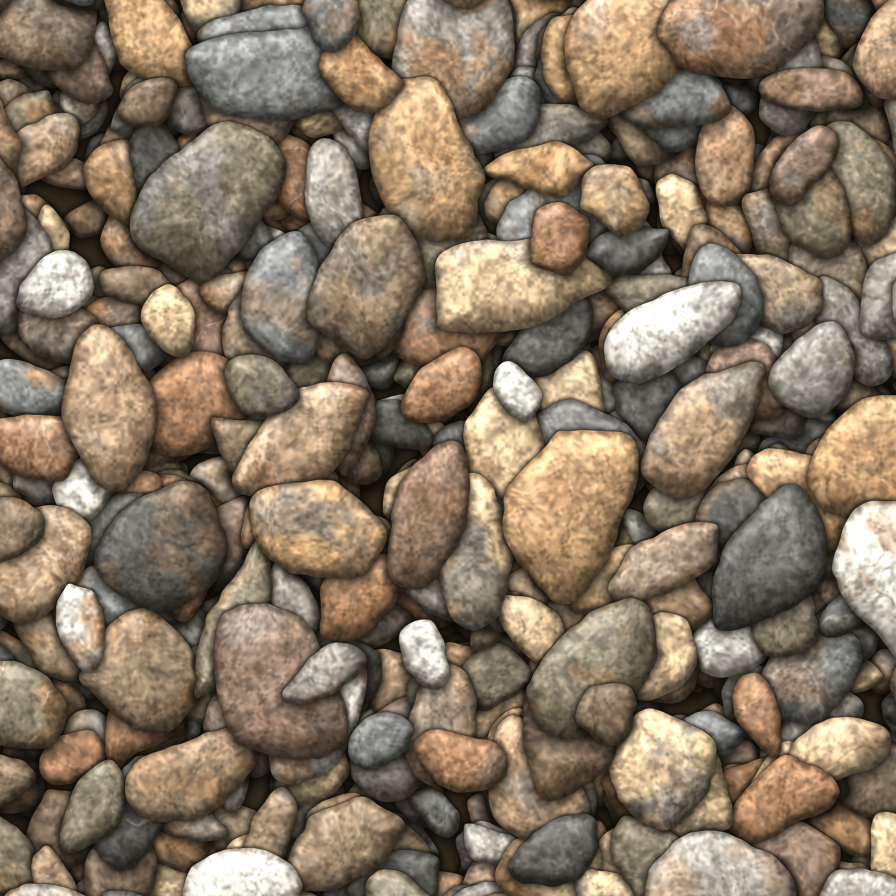
Write a WebGL 2 fragment shader that draws this texture.

```glsl
#version 300 es
precision highp float;
// A bed of river pebbles: jittered grids of rounded convex stones are painted
// from small buried ones up to large ones, each casting a soft contact shadow.
// Every stone is a p-norm of random half planes, which also gives its normal.

#define LAYERS 8
#define FACES 7
#define JITTER 0.6
#define SHADOW_REACH 0.013
#define SHADOW_DEPTH 0.66
#define EDGE_WARP 0.012
#define BUMP 0.55
#define GRAIN 0.40
#define SHEEN 0.34
#define EXPOSURE 1.27
#define LIGHT vec3(-0.25, 0.75, 0.61)

uniform vec2 u_resolution;
out vec4 fragColor;

const float cellCount[LAYERS] = float[](14., 12., 11., 10., 9., 7.5, 6., 12.);
const float presence[LAYERS] = float[](1., 1., .95, .85, .7, .5, .3, .12);

const vec3 stoneColors[12] = vec3[](
  vec3(.47, .40, .33), vec3(.66, .55, .44), vec3(.47, .44, .37), vec3(.47, .48, .48),
  vec3(.60, .45, .34), vec3(.84, .73, .58), vec3(.87, .85, .81), vec3(.31, .31, .30),
  vec3(.56, .48, .39), vec3(.52, .43, .37), vec3(.58, .56, .53), vec3(.72, .58, .43));

vec4 hash4(vec2 p) {
  vec4 q = fract(p.xyxy * vec4(.1031, .1030, .0973, .1099));
  q += dot(q, q.wzxy + 33.33);
  return fract((q.xxyz + q.yzzw) * q.zywx);
}

float noise(vec2 p) {
  vec2 i = floor(p), f = fract(p);
  f = f * f * (3. - 2. * f);
  return mix(mix(hash4(i).x, hash4(i + vec2(1, 0)).x, f.x),
             mix(hash4(i + vec2(0, 1)).x, hash4(i + vec2(1, 1)).x, f.x), f.y);
}

float fbm(vec2 p) {
  float sum = 0., amp = .5;
  for (int i = 0; i < 4; i++) {
    sum += amp * noise(p);
    p = mat2(1.6, 1.2, -1.2, 1.6) * p + 7.3;
    amp *= .5;
  }
  return sum / .9375;
}

mat2 rotation(float a) {
  float c = cos(a), s = sin(a);
  return mat2(c, s, -s, c);
}

// Mineral colour: mottling, stains, pale veins and fine speckle
vec3 mineral(vec2 p, vec4 rnd) {
  vec3 base = stoneColors[int(rnd.x * 12.)];
  float pale = smoothstep(.6, .8, base.g);
  float blotch = fbm(p * 20.);
  vec3 stain = mix(vec3(.62, .46, .32), vec3(.46, .45, .44), step(.45, rnd.y));
  vec3 c = mix(base, stain, smoothstep(.48, .72, blotch) * (.35 + .5 * rnd.z));
  c *= .84 + .32 * fbm(p * 55. + 3.);
  float vein = abs(fbm(p * 13. + 40.) - .5);
  c = mix(c, mix(vec3(.80, .72, .62), vec3(.50, .37, .26), pale),
          .4 * step(.72, rnd.w) * (1. - smoothstep(.002, .03, vein)));
  return c * (1. + GRAIN * (noise(p * 260.) + noise(p * 130.) - 1.));
}

// Paints one stone; offset is measured from its centre
void drawStone(vec2 offset, vec2 id, float cell, float depth, inout vec3 col) {
  vec4 shape = hash4(id + 31.7), look = hash4(id + 87.1);
  float radius = cell * mix(.46, .74, shape.x);
  if (length(offset) > radius * 1.2 + SHADOW_REACH * 1.6) return;
  vec2 size = radius * vec2(1., mix(.46, .84, shape.y));
  mat2 turn = rotation(6.283 * shape.z);
  vec2 u = (turn * offset) / size;

  // Rounded polygon and its gradient
  float k = mix(4., 14., shape.w * shape.w), total = 1e-6;
  vec2 grad = vec2(0);
  for (int i = 0; i < FACES; i++) {
    vec4 r = hash4(id + 11.3 * float(i + 1));
    float a = 6.283 * (float(i) + .7 * r.x) / float(FACES);
    vec2 face = vec2(cos(a), sin(a)) / mix(.76, 1.06, r.y);
    float h = max(dot(u, face), 0.), hk = pow(h, k - 1.);
    total += hk * h;
    grad += hk * face;
  }
  float f = pow(total, 1. / k);
  grad = (grad * pow(f, 1. - k) / size) * turn;
  float slope = max(length(grad), 1e-3);
  vec2 outward = grad / slope;
  float dist = (f - 1.) / slope;

  // Contact shadow, longer below the stone
  float reach = SHADOW_REACH * (1. - .55 * outward.y);
  float shade = clamp(1. - max(dist, 0.) / reach, 0., 1.);
  col *= 1. - SHADOW_DEPTH * shade * shade;
  float cover = smoothstep(.8, -.8, dist * u_resolution.y);
  if (cover <= 0.) return;

  // Surface lighting under a bright sky, with a broad wet sheen
  vec2 p = turn * offset + look.xy * 50.;
  vec2 bump = vec2(fbm(p * 34.), fbm(p * 34. + 19.)) - .5;
  float rim = min(f, 1.);
  vec3 n = normalize(vec3(outward * pow(rim, 2.6) + BUMP * bump,
                          sqrt(1. - rim * rim) + .3));
  float diffuse = max(dot(n, LIGHT), 0.);
  float gloss = pow(max(dot(n, normalize(LIGHT + vec3(0, 0, .6))), 0.), 7.);
  vec3 c = mineral(p, look) * (.42 + .74 * diffuse) * EXPOSURE;
  vec3 sky = vec3(.86, .87, .88) * gloss * SHEEN * (.3 + .7 * look.w);
  c += sky * (1. - .75 * clamp(c, 0., 1.));
  c *= mix(.68, 1., smoothstep(0., .009, -dist)) * mix(.78, 1., depth);
  col = mix(col, c, cover);
}

void main() {
  vec2 p = gl_FragCoord.xy / u_resolution.y;
  p += EDGE_WARP * (vec2(noise(p * 19.), noise(p * 19. + 50.)) - .5);
  p += .28 * EDGE_WARP * (vec2(noise(p * 70.), noise(p * 70. + 50.)) - .5);
  vec3 col = vec3(.17, .145, .105);

  for (int layer = 0; layer < LAYERS; layer++) {
    float level = float(layer), cells = cellCount[layer];
    mat2 tilt = rotation(level * 2.4);
    vec2 grid = tilt * p * cells + 40. + 13.7 * level;
    // Row order keeps the overlaps consistent between neighbouring cells
    for (int j = 0; j < 9; j++) {
      vec2 id = floor(grid) + vec2(j % 3 - 1, j / 3 - 1);
      vec4 place = hash4(id + 151. * level);
      if (place.z > presence[layer]) continue;
      vec2 centre = id + .5 + JITTER * (place.xy - .5);
      drawStone(((grid - centre) * tilt) / cells, id + 57. * level, 1. / cells,
                min(level / 4., 1.), col);
    }
  }
  // Warm haze in the darkest gaps
  col = max(col, 0.) * .97 + vec3(.028, .022, .008);
  fragColor = vec4(clamp(col, 0., 1.), 1.);
}
```
